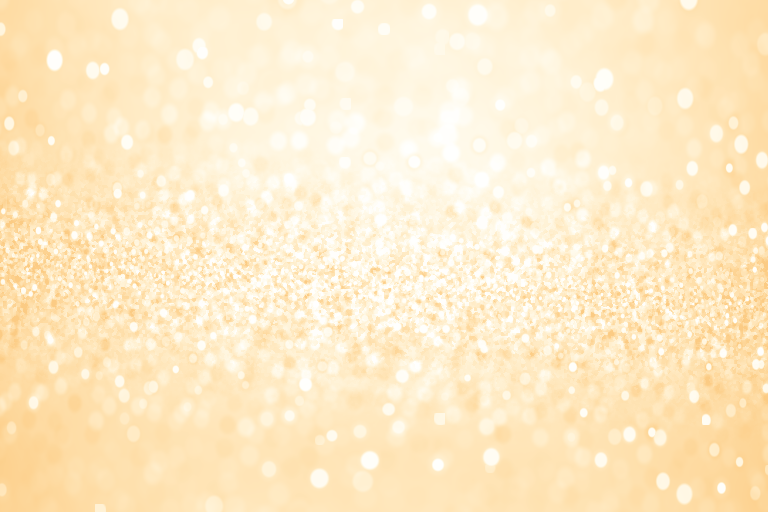
Reproduce this background procedurally as a Shadertoy shader.

```glsl
// Golden glitter with a shallow depth of field: a slanted band of sharp grain
// melts into pale bokeh discs above and below. Jittered cell layers scatter
// the discs, and each disc takes its radius from its distance to the band.

vec3 hash3(vec2 p) {
    vec3 q = fract(p.xyx * vec3(0.1031, 0.1030, 0.0973));
    q += dot(q, q.yxz + 33.33);
    return fract((q.xxy + q.yzz) * q.zyx);
}

float focusDistance(vec2 p) {
    return p.y - (0.485 - 0.06 * p.x);
}

float blurRadius(vec2 p) {
    return 0.0035 + 0.029 * (1.0 - exp(-2.4 * abs(focusDistance(p))));
}

float centreGlow(vec2 p) {
    vec2 d = p - vec2(0.82, 0.70);
    return exp(-dot(d * d, vec2(5.0, 10.0)));
}

// x: signed soft mottling, y: coverage by bright discs
vec2 glitterLayer(vec2 p, float cell, float seed, float pixel) {
    vec2 home = floor(p / cell);
    vec2 result = vec2(0.0);
    for (int j = -1; j <= 1; j++)
    for (int i = -1; i <= 1; i++) {
        vec2 id = home + vec2(i, j);
        vec3 place = hash3(id + seed);
        vec3 look = hash3(id + seed + 71.7);
        vec2 centre = (id + place.xy) * cell;
        float radius = blurRadius(centre);

        // Each layer only holds the discs that suit its cell size
        float fit = max(0.0, 1.0 - abs(log2(radius * 2.2 / cell)) / 0.585);
        float off = focusDistance(centre);
        float blur = smoothstep(0.03, 0.38, abs(off));

        // Discs become narrow near the sides
        vec2 d = p - centre;
        d.x *= 1.0 + 0.5 * abs(centre.x - 0.75);
        float dist = length(d);

        float soft = 1.0 - smoothstep(0.6 * radius, 1.4 * radius, dist);
        float shade = place.z - mix(0.5, 0.36, blur);
        result.x += shade * soft * fit * mix(0.95, 0.26, blur);

        float size = radius * mix(0.5, 1.05, look.x);
        float disc = 1.0 - smoothstep(0.75 * size, size + pixel, dist);
        float chance = off > 0.0 ? mix(0.28, 0.19, blur) + 0.14 * centreGlow(centre)
                                 : mix(0.28, 0.08, blur);
        float lit = step(look.y, chance * fit);
        result.y = max(result.y, disc * lit * mix(0.2, 1.0, look.z));
    }
    return result;
}

// Random shade of the nearest cellular point
float facetShade(vec2 p) {
    vec2 home = floor(p);
    float nearest = 9.0, shade = 0.0;
    for (int j = -1; j <= 1; j++)
    for (int i = -1; i <= 1; i++) {
        vec2 id = home + vec2(i, j);
        vec3 h = hash3(id + 19.0);
        vec2 d = id + h.xy - p;
        float dist = dot(d, d);
        if (dist < nearest) { nearest = dist; shade = h.z; }
    }
    return shade - 0.5;
}

// Tone 0 is white, tone 1 is deep gold
vec3 goldRamp(float tone) {
    return vec3(1.0 - 0.01 * pow(tone, 4.0),
                1.0 - 0.18 * pow(tone, 1.25),
                1.0 - 0.44 * tone);
}

void mainImage(out vec4 fragColor, in vec2 fragCoord) {
    vec2 p = fragCoord / iResolution.xy * vec2(1.5, 1.0);
    float pixel = 1.0 / iResolution.y;

    // Broad light: central glow, warmer floor, darker sides
    float side = abs(p.x - 0.75) / 0.75;
    float tone = 0.49 - 0.29 * centreGlow(p) + 0.34 * pow(side, 3.0);
    tone += 0.15 * (1.0 - smoothstep(0.05, 0.42, p.y));
    tone += 0.03 * sin(9.0 * p.x + 3.0 * sin(7.0 * p.y))
                 * sin(13.0 * p.y + 2.0 * sin(5.0 * p.x));

    // Sharp facets along the focus band
    float sharp = exp(-pow(focusDistance(p) / 0.13, 2.0));
    tone += 0.68 * sharp * facetShade(p / 0.0066);

    // Scattered discs, from fine grain to wide bokeh
    float sparkle = 0.0;
    for (int i = 0; i < 6; i++) {
        float n = float(i);
        vec2 layer = glitterLayer(p, 0.0077 * pow(1.5, n), 37.0 * n + 5.0, pixel);
        tone -= layer.x;
        sparkle = max(sparkle, layer.y);
    }
    tone = clamp(tone, 0.03, 1.1) * (1.0 - 0.96 * sparkle);

    fragColor = vec4(goldRamp(tone), 1.0);
}
```
